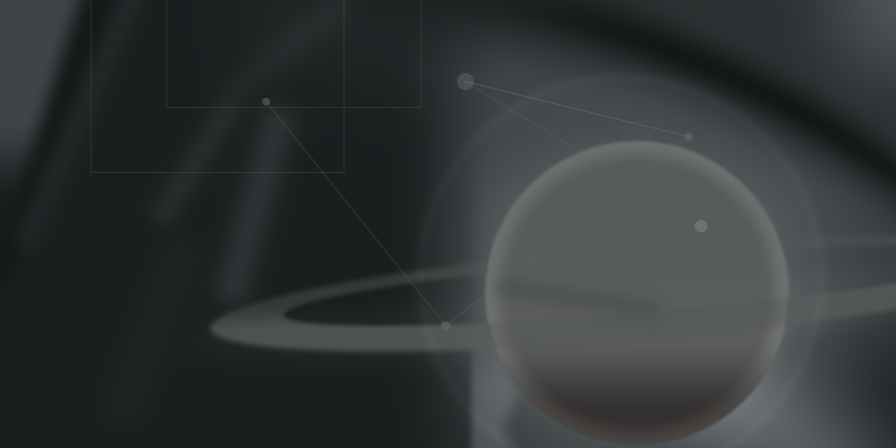
A Shadertoy shader for this background:

```glsl
// A dim ringed planet in grey haze, overlaid with a faint chart of dots and lines.
// Soft gaussian streaks and gradients build the backdrop; distance functions
// shape the sphere, its tilted ring and the thin overlay, in units of canvas height.

float segmentDist(vec2 p, vec2 a, vec2 b) {
    vec2 ab = b - a;
    return length(p - a - ab * clamp(dot(p - a, ab) / dot(ab, ab), 0.0, 1.0));
}

// Approximate signed distance to an axis-aligned ellipse
float ellipseDist(vec2 p, vec2 r) {
    float k = length(p / r);
    return k * (k - 1.0) / max(length(p / (r * r)), 1e-4);
}

float boxDist(vec2 p, vec2 lo, vec2 hi) {
    vec2 q = abs(p - 0.5 * (lo + hi)) - 0.5 * (hi - lo);
    return length(max(q, 0.0)) + min(max(q.x, q.y), 0.0);
}

float bell(float d, float width) {
    return exp(-d * d / (width * width));
}

float streak(vec2 p, vec2 a, vec2 b, float width) {
    return bell(segmentDist(p, a, b), width);
}

// Antialiased coverage of everything nearer than halfWidth
float cover(float d, float halfWidth) {
    return clamp((halfWidth - d) * iResolution.y + 0.5, 0.0, 1.0);
}

vec3 backdrop(vec2 p) {
    // Pale haze on the right, beneath a dark falling arc
    float arc = p.y - 0.99 + 0.32 * pow(max(p.x - 0.9, 0.0), 2.0);
    float haze = smoothstep(0.95, 0.25, length((p - vec2(1.45, 0.5)) * vec2(1.0, 0.95)));
    haze *= smoothstep(0.85, 1.12, p.x);
    float light = 0.15 * haze * smoothstep(0.06, -0.16, arc);
    light += 0.03 * smoothstep(1.03, 1.08, p.x) * smoothstep(0.75, 0.5, p.y);
    light += 0.075 * smoothstep(0.0, 0.12, arc) * smoothstep(0.9, 1.6, p.x);
    light += 0.13 * smoothstep(0.3, 0.0, length(p - vec2(2.02, 1.0)));
    light += 0.025 * streak(p, vec2(0.65, 0.95), vec2(1.1, 0.85), 0.14);
    light -= 0.05 * bell(arc, 0.045) * smoothstep(1.0, 1.5, p.x);

    // Lit strip in the upper left corner, with curved folds beside it
    float edge = 0.03 + 0.31 * (p.y - 0.55);
    light += 0.15 * smoothstep(0.04, -0.03, p.x - edge) * smoothstep(0.54, 0.75, p.y);
    light += 0.035 * streak(p, vec2(0.29, 1.0), vec2(0.06, 0.48), 0.035);
    light -= 0.025 * streak(p, vec2(0.23, 1.0), vec2(0.0, 0.4), 0.035);
    light += 0.05 * streak(p, vec2(0.50, 0.74), vec2(0.37, 0.53), 0.035);
    light += 0.075 * streak(p, vec2(0.62, 0.72), vec2(0.52, 0.36), 0.045);
    light += 0.03 * streak(p, vec2(0.75, 0.98), vec2(0.53, 0.80), 0.04);
    light += 0.02 * streak(p, vec2(0.40, 0.42), vec2(0.28, 0.10), 0.05);

    // Plume and ground glow under the planet
    float wobble = 0.012 * sin(p.y * 38.0);
    float plume = smoothstep(1.04, 1.065, p.x) * smoothstep(1.17, 1.11, p.x + wobble);
    light += 0.11 * plume * smoothstep(0.27, 0.12, p.y);
    light += 0.13 * streak(p, vec2(1.65, 0.10), vec2(1.85, -0.04), 0.13);
    light -= 0.05 * bell(length(p - vec2(2.0, 0.13)), 0.15);
    return vec3(0.098, 0.118, 0.122) + max(light, -0.03) * vec3(1.0, 1.02, 1.02);
}

vec3 planetColor(vec2 p, float d) {
    vec3 c = mix(vec3(0.355, 0.365, 0.36), vec3(0.335, 0.36, 0.355), smoothstep(0.2, 0.6, p.y));
    c = mix(c, vec3(0.20, 0.19, 0.185), smoothstep(0.25, 0.07, p.y));
    c -= 0.035 * streak(p, vec2(1.12, 0.36), vec2(1.45, 0.31), 0.028);
    return c + vec3(0.075, 0.073, 0.07) * smoothstep(-0.055, -0.005, d);
}

void mainImage(out vec4 fragColor, in vec2 fragCoord) {
    vec2 p = fragCoord / iResolution.y;
    vec3 col = backdrop(p);

    // Planet with a soft limb
    vec2 center = vec2(1.422, 0.346);
    float planet = length(p - center) - 0.339;
    float disc = smoothstep(0.006, -0.006, planet);
    col += 0.035 * exp(-max(planet, 0.0) * 18.0);
    col = mix(col, planetColor(p, planet), disc);

    // Sheared elliptical ring: far side fainter and hidden by the planet
    vec2 q = p - center;
    q.y -= 0.082 * q.x;
    float outer = ellipseDist(q, vec2(0.951, 0.105));
    float inner = ellipseDist(q - vec2(0.0, 0.016), vec2(0.786, 0.06));
    float ring = smoothstep(0.012, -0.012, outer) * smoothstep(-0.008, 0.010, inner);
    float nearSide = smoothstep(0.045, -0.02, q.y);
    ring *= mix(0.5 * (1.0 - disc), 0.85, nearSide);
    ring *= mix(1.0, 0.35, disc);
    col = mix(col, vec3(0.305, 0.325, 0.325), ring);
    col += 0.025 * bell(max(outer, 0.0), 0.035) * (1.0 - disc) * nearSide;

    // Wide halo circle
    float halo = length(p - vec2(1.386, 0.38)) - 0.45;
    col += 0.018 * bell(halo, 0.012) + 0.012 * smoothstep(0.01, -0.01, halo) * (1.0 - disc);

    // Chart overlay: two frames, linking lines and dots
    vec3 ink = vec3(0.42, 0.44, 0.43);
    float frames = max(cover(abs(boxDist(p, vec2(0.203, 0.615), vec2(0.768, 1.2))), 0.0013),
                       cover(abs(boxDist(p, vec2(0.372, 0.760), vec2(0.940, 1.2))), 0.0013));
    col = mix(col, ink, 0.22 * frames);

    vec2 hub = vec2(1.039, 0.818), west = vec2(0.594, 0.773);
    vec2 east = vec2(1.537, 0.695), inside = vec2(1.565, 0.495), low = vec2(0.995, 0.273);
    float links = max(cover(segmentDist(p, west, low), 0.0013),
                      cover(segmentDist(p, low, east), 0.0013));
    links = max(links, cover(segmentDist(p, hub, inside), 0.0013));
    col = mix(col, ink, 0.24 * links);
    col = mix(col, ink, 0.45 * cover(segmentDist(p, hub, east), 0.0013));

    float dots = max(cover(length(p - west), 0.009), cover(length(p - east), 0.009));
    dots = max(dots, cover(length(p - low), 0.010));
    col = mix(col, ink, 0.5 * dots);
    col = mix(col, ink, 0.42 * cover(length(p - hub), 0.019));
    col = mix(col, vec3(0.47, 0.49, 0.48), 0.7 * cover(length(p - inside), 0.014));

    fragColor = vec4(clamp(col, 0.0, 1.0), 1.0);
}
```
